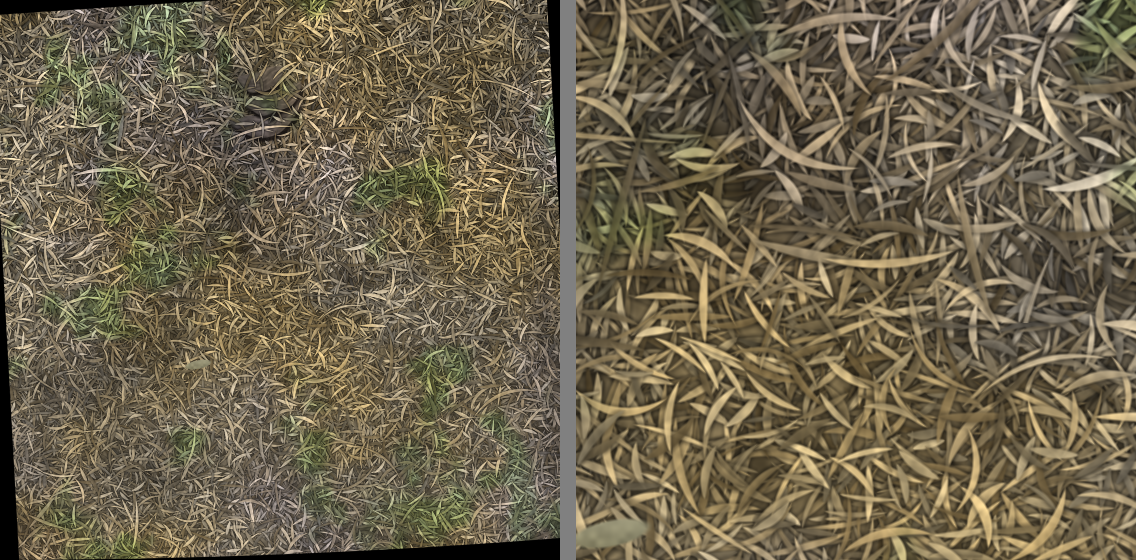
Left, the full canvas; right, a detail of the centre.
A three.js fragment shader for this texture:

```glsl
// Dry matted grass seen from above: many layers of short curved straws scattered
// on turned grids, each with a soft shadow, tinted by broad noise patches.
// A bark flake lies among the straws; a crooked black border frames the ground.
varying vec2 vUv;

vec4 hash4(vec2 p) {
  vec4 q = fract(p.xyxy * vec4(0.1031, 0.1030, 0.0973, 0.1099));
  q += dot(q, q.wzxy + 33.33);
  return fract((q.xxyz + q.yzzw) * q.zywx);
}

float noise(vec2 p) {
  vec2 i = floor(p), f = fract(p);
  f = f * f * (3.0 - 2.0 * f);
  return mix(mix(hash4(i).x, hash4(i + vec2(1.0, 0.0)).x, f.x),
             mix(hash4(i + vec2(0.0, 1.0)).x, hash4(i + vec2(1.0)).x, f.x), f.y);
}

float fbm(vec2 p) {
  return 0.5 * noise(p) + 0.3 * noise(p * 2.1 + 7.3) + 0.2 * noise(p * 4.3 + 3.1);
}

mat2 turn(float a) {
  return mat2(cos(a), sin(a), -sin(a), cos(a));
}

// Straw colour of a given lightness, from warm ochre to greyish
vec3 strawColor(float light, float warmth) {
  return light * vec3(1.07, 1.0, 0.87) + vec3(0.02, 0.0, -0.035) * warmth;
}

// One layer of straws, one per grid cell, painted over the ground
vec3 addStraws(vec3 ground, vec2 uv, float layer, float cells,
               float width, float share, float lift) {
  vec2 p = turn(layer * 1.37) * uv * cells + layer * 5.17;
  vec2 home = floor(p);
  for (int j = -1; j <= 1; j++) {
    for (int i = -1; i <= 1; i++) {
      vec2 cell = home + vec2(float(i), float(j));
      vec4 h = hash4(cell + layer * 37.0);
      vec4 k = hash4(cell + layer * 53.0 + 211.0);
      if (k.w > share) continue;
      vec2 q = turn(h.z * 6.2832) * (p - cell - h.xy);
      float halfLength = mix(0.4, 0.9, k.x);
      float along = q.x / halfLength;
      q.y -= (k.y - 0.5) * 0.9 * (q.x * q.x - 0.15);
      float taper = 1.0 - along * along;
      float w = width * mix(0.5, 1.2, k.z) * max(taper, 0.0);
      float d = abs(q.y) / cells;
      float ends = smoothstep(0.0, 0.3, taper);
      float shadow = ends * (1.0 - smoothstep(w, w + 0.0035, d));
      float body = ends * (1.0 - smoothstep(w - 0.0009, w + 0.0011, d));
      float light = mix(0.16, 0.73, h.w) + lift + 0.05 * q.y / (cells * width);
      ground *= 1.0 - 0.3 * shadow;
      ground = mix(ground, strawColor(light, k.x * 2.0 - 0.5), body * 0.88);
    }
  }
  return ground;
}

// Three overlapping grey-brown lobes with dark gaps below them
vec3 addBark(vec3 ground, vec2 uv) {
  for (int i = 0; i < 3; i++) {
    float n = float(i);
    vec2 center = vec2(0.48 + 0.012 * sin(n * 2.2), 0.783 + 0.039 * n);
    vec2 size = vec2(0.068 - 0.012 * n, 0.021);
    vec2 q = turn(-0.3) * (uv - center);
    q.y += 5.0 * (0.001 - q.x * q.x) + 0.012 * (noise(uv * 45.0) - 0.5);
    float gap = length((q + vec2(0.0, 0.009)) / size);
    float lobe = length(q / size);
    float grain = noise(q * vec2(60.0, 260.0));
    vec3 bark = vec3(0.40, 0.365, 0.335) * (0.75 + 0.4 * grain + 7.0 * q.y);
    ground = mix(ground, vec3(0.09, 0.075, 0.07), 0.9 * (1.0 - smoothstep(0.8, 1.15, gap)));
    ground = mix(ground, bark, 1.0 - smoothstep(0.9, 1.05, lobe));
  }
  return ground;
}

void main() {
  vec2 uv = vUv;

  // Dark soil, then straws from fine and deep to long and high
  vec3 color = strawColor(0.2 + 0.25 * noise(uv * 90.0), 0.5);
  for (int i = 0; i < 16; i++) {
    float depth = float(i) / 15.0;
    if (i == 13) color = addBark(color, uv);
    float cells = mix(26.0, 44.0, fract(float(i) * 0.618));
    color = addStraws(color, uv, float(i) + 1.0, cells, mix(0.0019, 0.0025, depth),
                      0.9, 0.15 * depth);
  }

  // Sparse long pale straws, mostly in the upper part
  float upper = smoothstep(0.2, 0.8, uv.y);
  color = addStraws(color, uv, 21.0, 13.0, 0.0027, 0.15 + 0.25 * upper, 0.17);
  color = addStraws(color, uv, 24.0, 18.0, 0.0023, 0.2 + 0.2 * upper, 0.15);

  // Small pale leaf
  vec2 leaf = turn(-0.2) * (uv - vec2(0.354, 0.349));
  float leafMask = 1.0 - smoothstep(0.8, 1.1, length(leaf / vec2(0.024, 0.008)));
  color = mix(color, vec3(0.53, 0.54, 0.48) + 9.0 * leaf.y, leafMask);

  // Calmer contrast low down, fine grain, broad light and dark patches
  color = mix(color, strawColor(0.43, 0.3), 0.22 * (1.0 - upper));
  color *= 0.9 + 0.22 * noise(uv * 230.0);
  color *= 0.72 + 0.56 * fbm(uv * 7.0 + 2.0);

  // Greenish, ochre and grey-violet tints
  float green = smoothstep(0.58, 0.78, fbm(uv * 9.0 + 31.0));
  float ochre = smoothstep(0.45, 0.75, fbm(uv * 5.0 + 63.0));
  float grey = smoothstep(0.45, 0.75, fbm(uv * 4.0 + 87.0));
  color *= mix(vec3(1.0), vec3(0.84, 0.98, 0.82), green);
  color *= mix(vec3(1.0), vec3(1.03, 0.98, 0.82), ochre);
  color *= mix(vec3(1.0), vec3(0.99, 0.99, 1.1), grey);

  // Crooked black border
  float inside = min(min(uv.x - 0.034 + 0.055 * uv.y, uv.y - 0.039 * uv.x * uv.x),
                     min(0.977 + 0.057 * (1.0 - uv.y) - uv.x, 0.974 + 0.067 * uv.x - uv.y));
  color *= smoothstep(-0.001, 0.0015, inside);
  gl_FragColor = vec4(clamp(color, 0.0, 1.0), 1.0);
}
```
